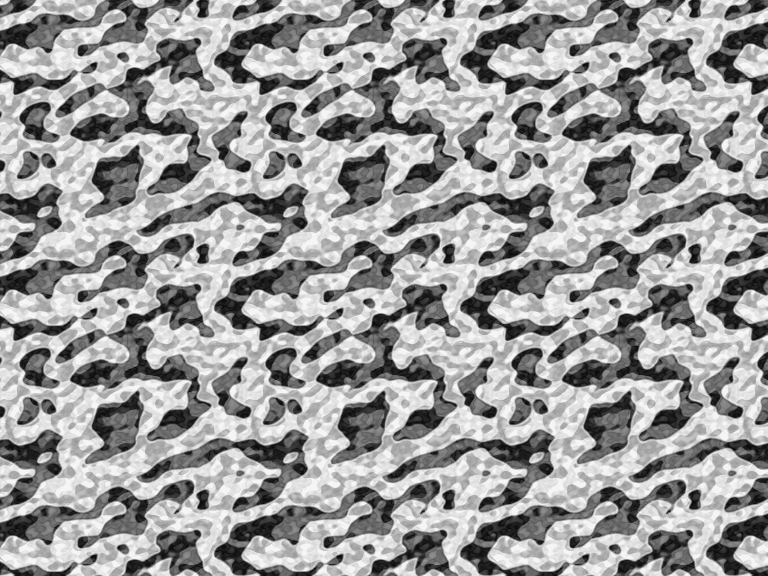
A Shadertoy shader for this pattern:

```glsl
#define TILE_SIZE 0.427
#define LIGHT_BIAS 0.055
#define EDGE_SOFTNESS 0.0022
#define RIM_WIDTH 0.006
#define WHITE_TONE 0.91
#define SILVER_TONE 0.68
#define GREY_TONE 0.44
#define BLACK_TONE 0.13
#define RELIEF_DEPTH 0.16
#define CREASE_DEPTH 0.09

// Integer hash giving two values in -1..1
vec2 hashGradient(vec2 cell, uint seed) {
    uvec2 h = uvec2(cell) * 1597u + uvec2(seed * 747u, seed * 289u + 31u);
    h = h * 1664525u + 1013904223u;
    h.x += h.y * 1664525u;
    h.y += h.x * 1664525u;
    h ^= h >> 16u;
    h.x += h.y * 1664525u;
    h.y += h.x * 1664525u;
    h ^= h >> 16u;
    return vec2(h & 65535u) / 32767.5 - 1.0;
}

// Folds a lattice cell into one tile, following the slant between columns
vec2 wrapCell(vec2 cell, vec2 period, float slant) {
    float tile = floor(cell.x / period.x);
    cell.x -= tile * period.x;
    cell.y = mod(cell.y + tile * slant, period.y);
    return cell;
}

float corner(vec2 cell, vec2 offset, vec2 local, vec2 period, float slant, uint seed) {
    vec2 gradient = hashGradient(wrapCell(cell + offset, period, slant), seed);
    return 1.2 * dot(gradient, local - offset);
}

// Gradient noise that repeats once per unit of uv
float tiledNoise(vec2 uv, vec2 period, float slant, uint seed) {
    vec2 p = uv * period - vec2(0.0, slant * uv.x);
    vec2 cell = floor(p);
    vec2 f = p - cell;
    vec2 u = f * f * f * (f * (f * 6.0 - 15.0) + 10.0);
    float a = corner(cell, vec2(0, 0), f, period, slant, seed);
    float b = corner(cell, vec2(1, 0), f, period, slant, seed);
    float c = corner(cell, vec2(0, 1), f, period, slant, seed);
    float d = corner(cell, vec2(1, 1), f, period, slant, seed);
    return mix(mix(a, b, u.x), mix(c, d, u.x), u.y);
}

// Large wavy blotches: positive is light, negative is dark
float camouflage(vec2 uv) {
    vec2 warp = vec2(tiledNoise(uv, vec2(5, 6), 0.0, 3u),
                     tiledNoise(uv, vec2(6, 5), 0.0, 4u));
    vec2 p = uv + warp * vec2(0.05, 0.07);
    return tiledNoise(p, vec2(5, 9), 2.0, 7u)
         + 0.4 * tiledNoise(uv, vec2(11, 14), 3.0, 8u) + LIGHT_BIAS;
}

void mainImage(out vec4 fragColor, in vec2 fragCoord) {
    vec2 uv = fragCoord / iResolution.y / TILE_SIZE;

    // Approximate distance to the blotch edge, in canvas heights
    float field = camouflage(uv);
    float slope = length(vec2(dFdx(field), dFdy(field))) * iResolution.y;
    float edge = field / max(slope, 4.0);
    float soft = max(EDGE_SOFTNESS, 0.75 / iResolution.y);
    float light = smoothstep(-soft, soft, edge);
    float rim = 1.0 - smoothstep(0.0, RIM_WIDTH, abs(edge));

    // Patches and small spots inside each blotch
    float patches = tiledNoise(uv, vec2(9, 13), 2.0, 11u);
    float spots = tiledNoise(uv, vec2(20, 25), 3.0, 12u);
    float silver = smoothstep(-0.06, 0.10, 0.6 * patches + spots - 0.02);
    float black = smoothstep(-0.07, 0.07, patches + 0.6 * spots - 0.01);
    float lightTone = mix(WHITE_TONE, SILVER_TONE, silver * (1.0 - 0.8 * rim));
    float darkTone = mix(GREY_TONE, BLACK_TONE, max(black, 0.35 * rim));

    // Pebbled relief with thin creases
    float grain = tiledNoise(uv, vec2(27, 35), 4.0, 15u);
    float crease = 1.0 - smoothstep(0.0, 0.16, abs(grain));
    float relief = RELIEF_DEPTH * (grain + 0.5 * tiledNoise(uv, vec2(48, 56), 0.0, 16u));
    relief -= CREASE_DEPTH * (crease - 0.3) * mix(1.0, 0.6, light);

    float tone = mix(darkTone, lightTone, light) + relief;
    fragColor = vec4(vec3(clamp(tone, 0.05, 0.96)), 1.0);
}
```
